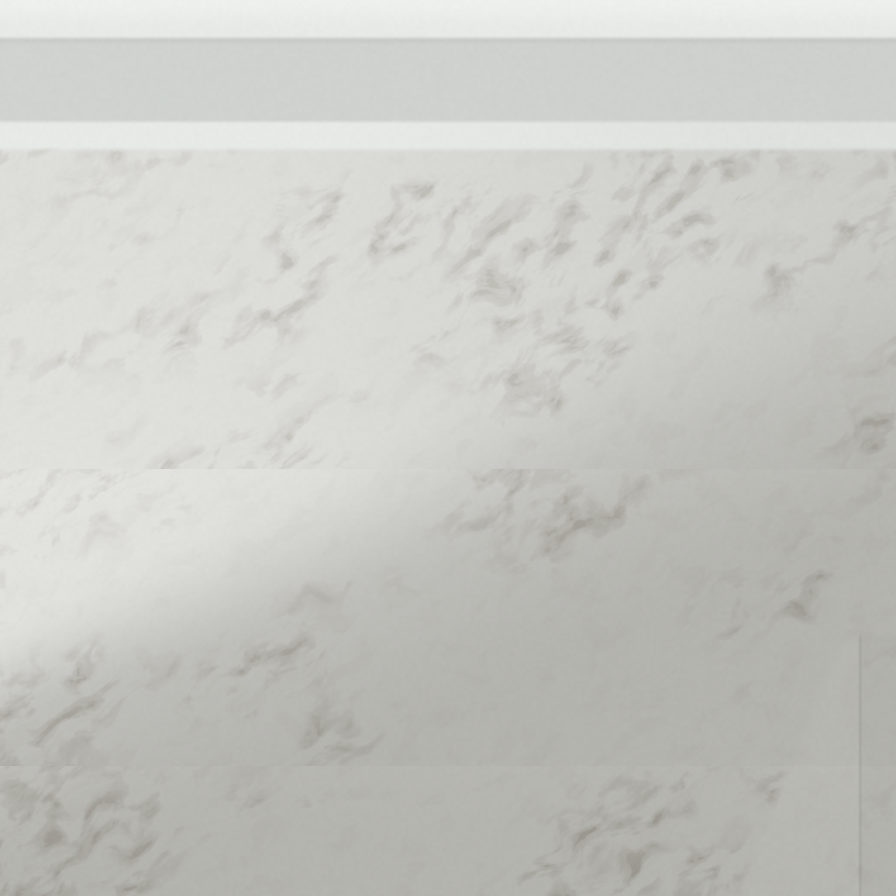
A WebGL 1 fragment shader for this texture:

```glsl
precision highp float;
// Pale veined marble slabs under a ledge, crossed by a soft diagonal shadow.
uniform vec2 u_resolution;

const vec3 LIT_STONE = vec3(0.855, 0.855, 0.843);
const vec3 FAR_STONE = vec3(0.790, 0.790, 0.777);
const vec3 HALF_SHADE = vec3(0.745, 0.744, 0.727);
const vec3 FULL_SHADE = vec3(0.692, 0.691, 0.672);
const vec3 LEDGE_LIGHT = vec3(0.905, 0.915, 0.900);
const vec3 LEDGE_FACE = vec3(0.808, 0.822, 0.808);
const vec3 VEIN_TINT = vec3(0.088, 0.094, 0.106);

float hash(vec2 p) {
  vec3 q = fract(vec3(p.xyx) * 0.1031);
  q += dot(q, q.yzx + 33.33);
  return fract((q.x + q.y) * q.z);
}

float noise(vec2 p) {
  vec2 cell = floor(p);
  vec2 f = fract(p);
  f = f * f * (3.0 - 2.0 * f);
  float low = mix(hash(cell), hash(cell + vec2(1.0, 0.0)), f.x);
  float high = mix(hash(cell + vec2(0.0, 1.0)), hash(cell + 1.0), f.x);
  return mix(low, high, f.y);
}

float fbm(vec2 p) {
  float sum = 0.0;
  float weight = 0.5;
  for (int i = 0; i < 4; i++) {
    sum += weight * noise(p);
    p = mat2(1.6, 1.2, -1.2, 1.6) * p + 17.3;
    weight *= 0.5;
  }
  return sum / 0.9375;
}

// Coordinates along and across a given direction.
vec2 alongAxis(vec2 p, float angle) {
  float c = cos(angle);
  float s = sin(angle);
  return vec2(c * p.x + s * p.y, c * p.y - s * p.x);
}

float softStep(float edge, float x, float width) {
  return smoothstep(edge - width, edge + width, x);
}

// Small slanted flecks gathered in drifting clusters; returns their darkness.
float veins(vec2 p, float angle, float seed) {
  vec2 warp = vec2(noise(p * 30.0 + seed), noise(p * 30.0 + seed + 40.0)) - 0.5;
  vec2 q = p + warp * 0.018;
  float cluster = fbm(alongAxis(q, angle * 0.7) * vec2(6.0, 13.0) + seed);
  float cover = smoothstep(0.40, 0.64, cluster);
  vec2 grain = alongAxis(q, angle);
  float fleck = fbm(grain * vec2(36.0, 66.0) + seed * 3.1);
  float blotch = smoothstep(0.50, 0.72, fleck + 0.06 * cover);
  float streak = smoothstep(0.48, 0.78, fbm(grain * vec2(18.0, 95.0) + seed + 9.0));
  float core = smoothstep(0.74, 0.86, fleck + 0.08 * cover);
  return blotch * (0.16 + 0.60 * cover) + 0.25 * streak * cover + 0.8 * core * cover;
}

// Lit stone fading to the right, then into a half shade and a full one.
vec3 stoneLight(vec2 uv, float depth) {
  float below = depth - (0.775 - 0.43 * uv.x);
  below += 0.02 * (noise(uv * 3.0 + 5.0) - 0.5);
  float edge = smoothstep(mix(-0.08, -0.17, uv.x), mix(0.05, 0.09, uv.x), below);
  float deep = smoothstep(-0.04, 0.25, below);
  vec3 lit = mix(LIT_STONE, FAR_STONE, smoothstep(0.15, 1.05, uv.x));
  vec2 glow = uv - vec2(0.0, 0.4);
  lit += 0.015 * exp(-18.0 * dot(glow, glow));
  return mix(lit, mix(HALF_SHADE, FULL_SHADE, deep), edge);
}

vec3 marble(vec2 uv, float depth) {
  // Each slab shifts the veining and is faintly lighter below its seam.
  float second = softStep(0.523, depth, 0.002);
  float third = softStep(0.855, depth, 0.002);
  float slab = step(0.523, depth) + step(0.855, depth);
  float slabTop = 0.523 * step(0.5, slab) + 0.332 * step(1.5, slab);
  vec3 color = stoneLight(uv, depth);
  color += 0.012 * max(second, third) * exp(-abs(depth - slabTop) * 14.0) * step(0.5, slab);

  // A mitred piece at the lower right carries steeper veins.
  float mitre = softStep(0.0, uv.x - 0.94 + 0.42 * (depth - 0.715), 0.008);
  mitre *= softStep(0.715, depth, 0.01);
  float flat_veins = veins(uv, 0.66, 11.0 + slab * 23.7);
  float steep_veins = 0.6 * veins(uv, 1.08, 58.0);
  color -= VEIN_TINT * mix(flat_veins, steep_veins, mitre) * 0.68;
  color += 0.010 * mitre + 0.012;

  // Narrow upright trim.
  float trim = softStep(0.71, depth, 0.006);
  color -= 0.018 * trim * softStep(0.961, uv.x, 0.0015);
  color -= 0.055 * trim * (1.0 - smoothstep(0.0, 0.0028, abs(uv.x - 0.960)));
  return color;
}

vec3 ledge(vec2 uv, float depth) {
  vec3 top = LEDGE_LIGHT + 0.025 * (1.0 - smoothstep(0.0, 0.035, depth));
  vec3 face = LEDGE_FACE + 0.012 * (0.5 - uv.x);
  face -= 0.025 * (1.0 - smoothstep(0.0, 0.006, abs(depth - 0.045)));
  vec3 color = mix(top, face, softStep(0.042, depth, 0.003));
  vec3 lip = LEDGE_LIGHT - 0.035 * smoothstep(0.3, 1.0, uv.x);
  return mix(color, lip, softStep(0.136, depth, 0.003));
}

void main() {
  vec2 uv = gl_FragCoord.xy / u_resolution;
  float depth = 1.0 - uv.y;
  vec3 color = mix(ledge(uv, depth), marble(uv, depth), softStep(0.167, depth, 0.004));
  color += 0.010 * (noise(uv * 260.0) - 0.5);
  gl_FragColor = vec4(color, 1.0);
}
```
